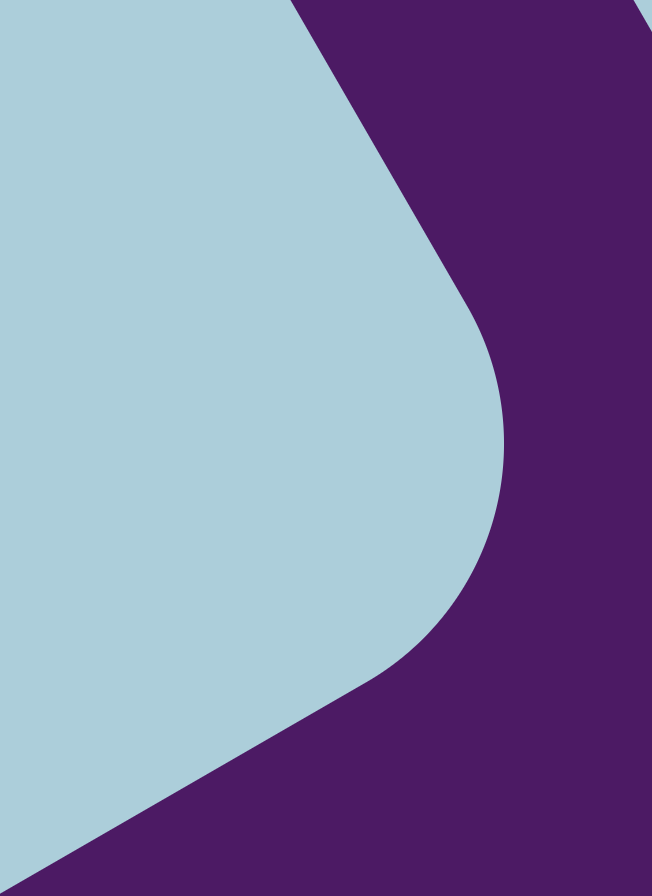
A WebGL 1 fragment shader for this background:

```glsl
precision highp float;
// Pale blue tilted panel with one large rounded corner on deep purple.

uniform vec2 u_resolution;

// Quadrant-shaped panel with a corner of the given radius, centred on the origin.
float roundedCorner(vec2 q, float radius) {
  return length(max(q, 0.0)) + min(max(q.x, q.y), 0.0) - radius;
}

void main() {
  // One unit is the canvas height.
  vec2 p = gl_FragCoord.xy / u_resolution.y;
  float pixel = 1.0 / u_resolution.y;

  // Axes perpendicular to the panel's upper and lower edges.
  vec2 upperNormal = vec2(0.8660, 0.5);
  vec2 lowerNormal = vec2(0.5, -0.8660);

  // Main panel.
  vec2 fromCentre = p - vec2(0.2551, 0.5048);
  vec2 q = vec2(dot(fromCentre, upperNormal), dot(fromCentre, lowerNormal));
  float panel = roundedCorner(q, 0.3074);

  // Parallel neighbour that clips the top right corner.
  float neighbour = 1.1123 - dot(p, upperNormal);

  // Smooth edges over one pixel.
  float d = min(panel, neighbour);
  float cover = clamp(0.5 - d / pixel, 0.0, 1.0);

  vec3 purple = vec3(0.298, 0.102, 0.392);
  vec3 paleBlue = vec3(0.675, 0.808, 0.853);
  gl_FragColor = vec4(mix(purple, paleBlue, cover), 1.0);
}
```
